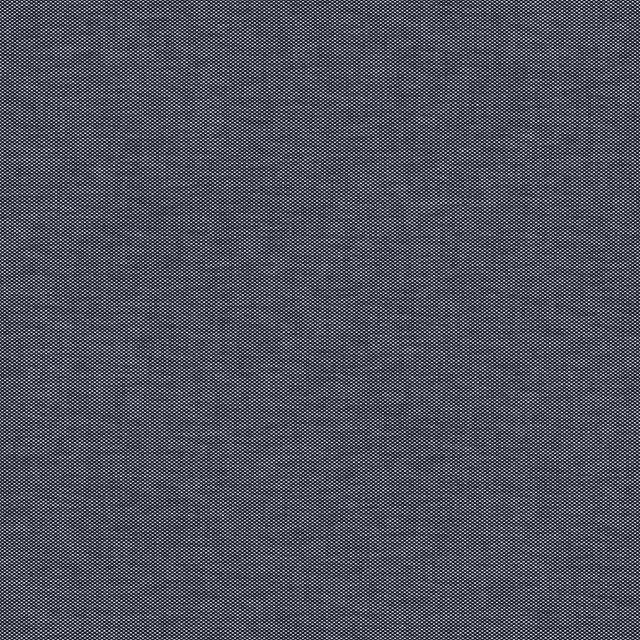
This texture is drawn by a Shadertoy shader. Its source:

```glsl
// Fine plain-weave cloth: pale, flat weft floats staggered over a navy warp.
// A product of two cosines forms the oval floats; gradient noise bends the
// threads slightly and gives each one its own slubs, streaks and fading.

const float PI = 3.14159265;
const vec2 THREADS = vec2(264.0, 360.0);   // warp and weft threads per canvas
const vec3 NAVY = vec3(0.015, 0.025, 0.070);
const vec3 PALE = vec3(0.87, 0.88, 0.93);

float hash(vec2 p) {
    vec3 q = fract(vec3(p.xyx) * 0.1031);
    q += dot(q, q.yzx + 33.33);
    return fract((q.x + q.y) * q.z);
}

vec2 gradient(vec2 cell) {
    float angle = 2.0 * PI * hash(cell);
    return vec2(cos(angle), sin(angle));
}

// Gradient noise, roughly -0.7 to 0.7
float noise(vec2 p) {
    vec2 i = floor(p), f = fract(p);
    vec2 s = f * f * f * (f * (f * 6.0 - 15.0) + 10.0);
    vec2 e = vec2(0.0, 1.0);
    float low = mix(dot(gradient(i), f),
                    dot(gradient(i + e.yx), f - e.yx), s.x);
    float high = mix(dot(gradient(i + e.xy), f - e.xy),
                     dot(gradient(i + e.yy), f - e.yy), s.x);
    return mix(low, high, s.y);
}

// Uneven thickness along one thread
float slub(float along, float thread, float frequency) {
    float shift = 50.0 * hash(vec2(thread, 7.0));
    return noise(vec2(along * frequency + shift, thread * 1.37 + 0.5));
}

// Signed weave relief: +1 on a weft float, -1 on a warp float
float weave(vec2 p) {
    vec2 wave = cos(PI * p);
    return wave.x * wave.y;
}

void mainImage(out vec4 fragColor, in vec2 fragCoord) {
    vec2 uv = fragCoord / iResolution.y;

    // Slightly bent thread grid
    vec2 bend = vec2(noise(uv * 5.0), noise(uv * vec2(4.0, 7.0) + 31.0));
    vec2 p = uv * THREADS + vec2(0.5, 0.4) * bend;
    vec2 thread = floor(p + 0.5);

    // Variation along the threads and from float to float
    float weft = slub(uv.x, thread.y, 24.0);
    float warp = slub(uv.y, thread.x + 400.0, 14.0);
    float grain = hash(thread + 17.0) - 0.5;
    float fading = noise(uv * 4.0 + 80.0);

    // Fade the relief smoothly when threads become finer than pixels
    float threadsPerPixel = THREADS.y / iResolution.y;
    float detail = 1.0 - smoothstep(0.8, 1.2, threadsPerPixel);
    float relief = weave(p) * (1.0 + 0.2 * weft) * detail;

    float height = 0.5 + 0.53 * relief;
    height += detail * (0.09 * weft + 0.05 * warp + 0.08 * grain);
    height += 0.015 * fading;
    float tone = pow(clamp(height, 0.0, 1.0), 1.75);

    fragColor = vec4(mix(NAVY, PALE, tone), 1.0);
}
```
